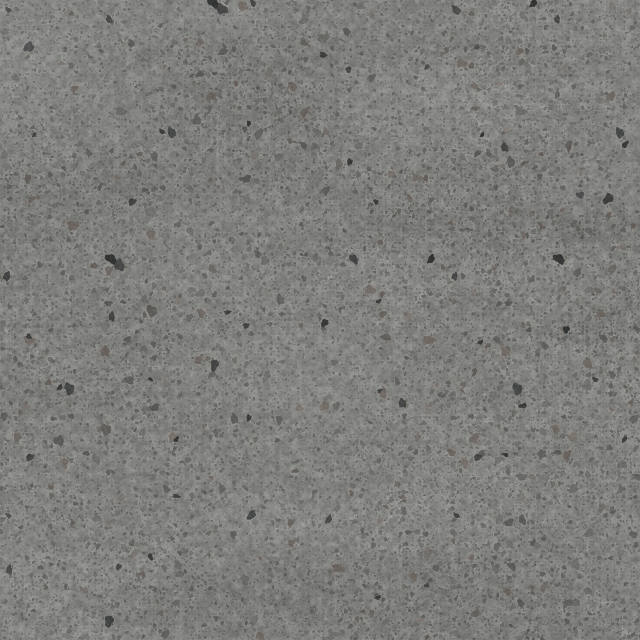
Give the GLSL for this texture, as a Shadertoy shader.

```glsl
// Weathered grey concrete: a mottled cement paste holding four sizes of aggregate.
// Pebbles are irregular ellipses scattered one per jittered cell; broad, horizontally
// stretched noise stains the paste and varies how densely the pebbles lie.

const vec3 PASTE = vec3(0.515, 0.515, 0.505);
const vec3 STONE = vec3(0.425, 0.424, 0.413);
const vec3 WARM_STONE = vec3(0.455, 0.420, 0.390);
const vec3 DARK_STONE = vec3(0.255, 0.260, 0.260);

const float SAND_CELLS = 185.0;
const float GRIT_CELLS = 105.0;
const float PEBBLE_CELLS = 56.0;
const float DARK_CELLS = 50.0;

const float SAND_SHARE = 0.62;
const float GRIT_SHARE = 0.42;
const float PEBBLE_SHARE = 0.17;
const float DARK_SHARE = 0.025;

const float STONE_VARIATION = 0.11;
const float MOTTLE_CONTRAST = 0.17;
const float STAIN_CONTRAST = 0.13;
const float RIM_LIGHT = 0.025;

float hash(vec2 p) {
    return fract(sin(dot(p, vec2(127.1, 311.7))) * 43758.5453);
}

float noise(vec2 p) {
    vec2 cell = floor(p);
    vec2 f = fract(p);
    f = f * f * (3.0 - 2.0 * f);
    float low = mix(hash(cell), hash(cell + vec2(1.0, 0.0)), f.x);
    float high = mix(hash(cell + vec2(0.0, 1.0)), hash(cell + 1.0), f.x);
    return mix(low, high, f.y);
}

float fbm(vec2 p) {
    float sum = 0.0;
    float weight = 0.5;
    for (int i = 0; i < 4; i++) {
        sum += weight * noise(p);
        p = mat2(1.6, 1.2, -1.2, 1.6) * p + 17.3;
        weight *= 0.5;
    }
    return sum / 0.9375;
}

// Returns coverage, a random tone and a pale rim for one size of stone.
vec3 stones(vec2 uv, float cells, float share, float seed) {
    vec2 p = uv * cells;
    float blur = 0.8 * cells / iResolution.y;
    vec3 result = vec3(0.0, 0.5, 0.0);
    for (int y = -1; y <= 1; y++) {
        for (int x = -1; x <= 1; x++) {
            vec2 cell = floor(p) + vec2(x, y);
            vec2 key = cell + seed;
            if (hash(key) > share) continue;

            vec2 jitter = vec2(hash(key + 31.7), hash(key + 57.3));
            float tone = hash(key + 83.1);
            float size = hash(key + 11.9);
            float turn = 6.2832 * hash(key + 5.3);
            vec2 d = p - cell - 0.15 - 0.7 * jitter;
            d = mat2(cos(turn), -sin(turn), sin(turn), cos(turn)) * d;
            d.y *= 1.1 + 0.7 * jitter.x;

            float angle = atan(d.y, d.x + 1e-5);
            float wobble = 1.0 + 0.13 * sin(3.0 * angle + 9.0 * tone)
                               + 0.08 * sin(5.0 * angle + 9.0 * size);
            float edge = length(d) - mix(0.22, 0.52, size * size) * wobble;
            float cover = 1.0 - smoothstep(-blur, blur, edge);
            if (cover > result.x) result.xy = vec2(cover, tone);
            result.z = max(result.z, 1.0 - smoothstep(0.0, 0.12 + blur, abs(edge)));
        }
    }
    result.z *= 1.0 - result.x;
    return result;
}

// Lays stones over the ground, some of them brownish.
vec3 embed(vec3 ground, vec3 stone, vec3 tint, float warmth) {
    float brown = warmth * smoothstep(0.6, 0.9, fract(stone.y * 7.31));
    vec3 colour = mix(tint, WARM_STONE, brown);
    colour += STONE_VARIATION * (stone.y - 0.5);
    return mix(ground + RIM_LIGHT * stone.z, colour, stone.x);
}

void mainImage(out vec4 fragColor, in vec2 fragCoord) {
    vec2 uv = fragCoord / iResolution.y;

    // Broad stains and faint horizontal casting bands
    float stain = fbm(uv * vec2(3.0, 6.0) + 4.7);
    float band = fbm(uv * vec2(4.0, 15.0) + 21.3);
    float density = 0.45 + 1.1 * fbm(uv * vec2(5.0, 7.0) + 43.1);

    // Cement paste
    vec3 colour = PASTE + MOTTLE_CONTRAST * (fbm(uv * 120.0) - 0.5);

    // Aggregate from fine to coarse
    colour = embed(colour, stones(uv, SAND_CELLS, SAND_SHARE * density, 3.0), STONE + 0.015, 0.0);
    colour = embed(colour, stones(uv, GRIT_CELLS, GRIT_SHARE * density, 113.0), STONE, 0.25);
    colour = embed(colour, stones(uv, PEBBLE_CELLS, PEBBLE_SHARE * density, 227.0), STONE - 0.01, 0.7);
    colour = embed(colour, stones(uv, DARK_CELLS, DARK_SHARE, 349.0), DARK_STONE, 0.0);

    // Staining and fine surface roughness
    colour += STAIN_CONTRAST * (0.6 * stain + 0.4 * band - 0.5);
    colour += 0.06 * (noise(uv * 330.0) - 0.5);
    fragColor = vec4(clamp(colour, 0.0, 1.0), 1.0);
}
```
